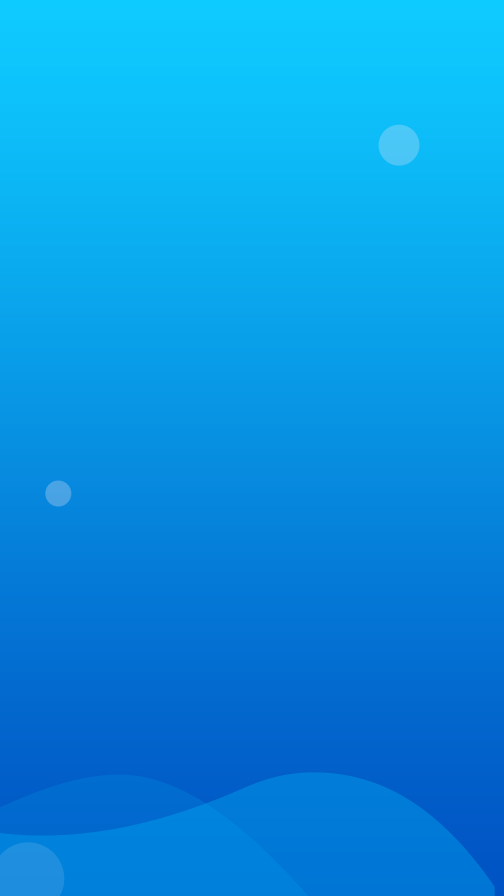
Write a Shadertoy shader that draws this background.

```glsl
const vec3 SKY_TOP = vec3(0.056, 0.797, 1.0);
const vec3 SKY_BOTTOM = vec3(0.0, 0.322, 0.765);
const float SKY_CURVE = 0.33;

const vec3 WAVE_TINT = vec3(0.0, 0.70, 0.96);
const float BACK_ALPHA = 0.17;
const float FRONT_ALPHA = 0.36;

// Wave knots: x, height, slope, in units of the canvas height
const vec3 BACK_KNOTS[3] = vec3[](
    vec3(0.0, 0.099, 0.45), vec3(0.133, 0.1355, 0.0), vec3(0.344, 0.0, -1.13));
const vec3 FRONT_KNOTS[4] = vec3[](
    vec3(0.0, 0.0703, -0.12), vec3(0.2734, 0.1211, 0.44),
    vec3(0.349, 0.138, 0.0), vec3(0.552, 0.0104, -1.45));

// Bubbles: centre, radius, opacity
const vec3 BUBBLE_TINT = vec3(0.92, 0.90, 0.96);
const vec4 BUBBLES[3] = vec4[](
    vec4(0.4453, 0.838, 0.0228, 0.28),
    vec4(0.0651, 0.4492, 0.0145, 0.29),
    vec4(0.0313, 0.0195, 0.0404, 0.13));

// Cubic Hermite height between two knots
float hermite(float x, vec3 a, vec3 b) {
    float span = b.x - a.x;
    float t = clamp((x - a.x) / span, 0.0, 1.0);
    float s = 1.0 - t;
    return a.y * s * s * (1.0 + 2.0 * t) + b.y * t * t * (3.0 - 2.0 * t)
         + span * t * s * (a.z * s - b.z * t);
}

float backHeight(float x) {
    int i = x < BACK_KNOTS[1].x ? 0 : 1;
    return hermite(x, BACK_KNOTS[i], BACK_KNOTS[i + 1]);
}

float frontHeight(float x) {
    int i = x < FRONT_KNOTS[1].x ? 0 : (x < FRONT_KNOTS[2].x ? 1 : 2);
    return hermite(x, FRONT_KNOTS[i], FRONT_KNOTS[i + 1]);
}

// Edge coverage of a signed distance, positive inside
float coverage(float inside, float pixel) {
    return clamp(inside / pixel + 0.5, 0.0, 1.0);
}

void mainImage(out vec4 fragColor, in vec2 fragCoord) {
    vec2 p = fragCoord / iResolution.y;
    float pixel = 1.0 / iResolution.y;

    // Vertical gradient, eased at both ends
    float depth = 1.0 - p.y;
    float blend = mix(depth, smoothstep(0.0, 1.0, depth), SKY_CURVE);
    vec3 color = mix(SKY_TOP, SKY_BOTTOM, blend);

    // Translucent waves; the front one stops at its last knot
    float back = coverage(backHeight(p.x) - p.y, pixel);
    float front = coverage(frontHeight(p.x) - p.y, pixel)
                * coverage(FRONT_KNOTS[3].x - p.x, pixel);
    color = mix(color, WAVE_TINT, back * BACK_ALPHA);
    color = mix(color, WAVE_TINT, front * FRONT_ALPHA);

    // Pale bubbles
    for (int i = 0; i < 3; i++) {
        vec4 bubble = BUBBLES[i];
        float disc = coverage(bubble.z - length(p - bubble.xy), pixel);
        color = mix(color, BUBBLE_TINT, disc * bubble.w);
    }

    fragColor = vec4(color, 1.0);
}
```
